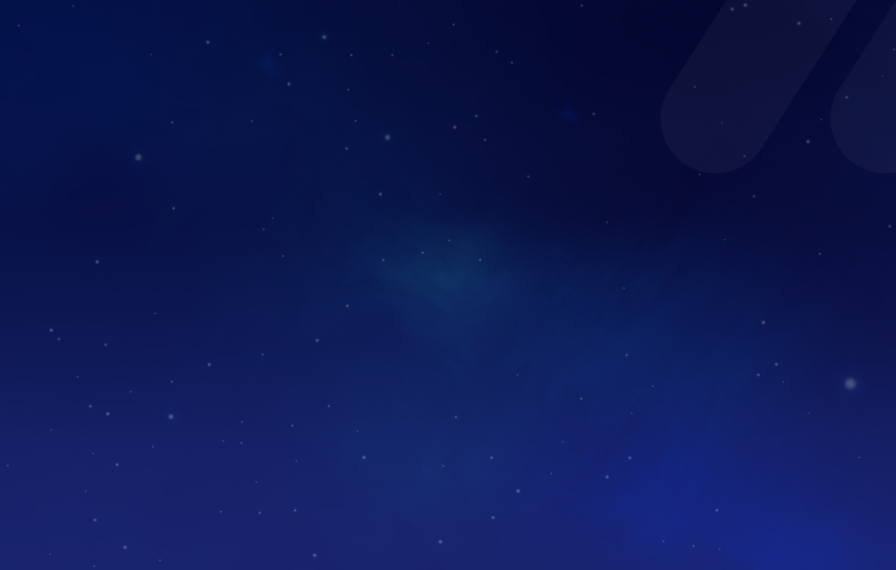
Reproduce this background procedurally as a WebGL 2 fragment shader.

```glsl
#version 300 es
precision highp float;
// Deep blue night sky with teal nebula haze, scattered stars and two faint slanted capsules.

uniform vec2 u_resolution;
out vec4 fragColor;

vec2 hash22(vec2 p) {
    vec3 q = fract(p.xyx * vec3(0.1031, 0.103, 0.0973));
    q += dot(q, q.yzx + 33.33);
    return fract((q.xx + q.yz) * q.zy);
}

// Layered, warped sines, roughly in -1..1
float haze(vec2 p) {
    float sum = 0.0, amp = 0.5;
    for (int i = 0; i < 6; i++) {
        p += 0.55 * sin(p.yx * 1.3 + float(i) * 1.7);
        sum += amp * sin(p.x + 0.4) * cos(p.y - 0.8);
        p = mat2(1.45, 1.1, -1.1, 1.45) * p + 2.3;
        amp *= 0.68;
    }
    return sum;
}

// Soft elliptical spot
float glow(vec2 p, vec2 center, vec2 radius) {
    vec2 d = (p - center) / radius;
    return exp(-dot(d, d));
}

float capsule(vec2 p, vec2 a, vec2 b, float radius) {
    vec2 ab = b - a;
    float t = clamp(dot(p - a, ab) / dot(ab, ab), 0.0, 1.0);
    return length(p - a - ab * t) - radius;
}

vec3 skyGradient(float y) {
    vec3 c = mix(vec3(0.098, 0.138, 0.430), vec3(0.088, 0.130, 0.410), smoothstep(0.0, 0.22, y));
    c = mix(c, vec3(0.050, 0.090, 0.320), smoothstep(0.15, 0.48, y));
    c = mix(c, vec3(0.032, 0.064, 0.265), smoothstep(0.40, 0.65, y));
    return mix(c, vec3(0.022, 0.050, 0.235), smoothstep(0.65, 1.0, y));
}

vec3 nebula(vec2 p) {
    float n = haze(p * 6.0);
    float fine = haze(p * 19.0 + 3.0 * n);
    vec2 q = p + 0.035 * vec2(n, haze(p * 5.0 + 7.0));
    float wisps = 1.0 + 0.30 * n + 0.22 * fine;
    vec3 c = skyGradient(p.y + 0.015 * n);

    // Dark regions
    c -= vec3(0.008, 0.024, 0.048) * glow(q, vec2(1.20, 0.90), vec2(0.42, 0.33));
    c -= vec3(0.002, 0.016, 0.030) * glow(q, vec2(1.10, 0.64), vec2(0.24, 0.09));
    c -= vec3(0.000, 0.012, 0.020) * glow(q, vec2(0.17, 0.67), vec2(0.10, 0.11));
    c -= vec3(0.000, 0.014, 0.025) * glow(q, vec2(1.50, 0.42), vec2(0.20, 0.20));

    // Blue light at the upper left and lower right
    c += vec3(-0.006, 0.020, 0.058) * glow(q, vec2(0.08, 0.90), vec2(0.38, 0.28));
    c += vec3(-0.006, 0.025, 0.045) * glow(q, vec2(1.20, 0.38), vec2(0.22, 0.13)) * wisps;
    c += vec3(-0.010, 0.006, 0.065) * glow(q, vec2(1.20, 0.14), vec2(0.24, 0.11)) * wisps;
    c += vec3(-0.010, 0.012, 0.085) * glow(q, vec2(1.42, 0.03), vec2(0.17, 0.08)) * wisps;

    // Teal core and the broad haze around it
    c += vec3(0.012, 0.054, 0.040) * glow(q, vec2(0.79, 0.53), vec2(0.10, 0.08)) * wisps;
    c += vec3(0.002, 0.036, 0.040) * glow(q, vec2(0.82, 0.47), vec2(0.34, 0.17)) * wisps;
    c += vec3(-0.004, 0.032, 0.022) * glow(q, vec2(0.74, 0.20), vec2(0.18, 0.15)) * wisps;
    c += vec3(0.000, 0.016, 0.014) * glow(q, vec2(0.55, 0.78), vec2(0.32, 0.22)) * wisps;

    // Small blue smudges
    c += vec3(0.0, 0.025, 0.070) * glow(q, vec2(0.488, 0.904), vec2(0.017));
    c += vec3(0.0, 0.015, 0.070) * glow(q, vec2(1.000, 0.800), vec2(0.013));

    // Fine mottling, strongest in the cloud on the right
    float cloud = glow(p, vec2(1.12, 0.38), vec2(0.40, 0.25));
    return c + vec3(0.001, 0.006, 0.010) * (0.6 * n + (0.25 + 0.75 * cloud) * fine);
}

// One jittered star in some of the cells
vec3 smallStars(vec2 p) {
    vec2 cell = floor(p * 17.0);
    vec2 rnd = hash22(cell + 5.0);
    vec2 center = (cell + 0.1 + 0.8 * hash22(cell + 41.0)) / 17.0;
    float radius = mix(0.0016, 0.0029, rnd.y * rnd.y);
    float light = step(rnd.x, 0.27) * glow(p, center, vec2(radius));
    vec3 tint = mix(vec3(0.30, 0.23, 0.20), vec3(0.20, 0.26, 0.24), hash22(cell + 83.0).x);
    return light * tint * mix(0.45, 1.0, rnd.y);
}

// Position and radius of the brighter stars
vec3 brightStars(vec2 p) {
    vec3 stars[5] = vec3[5](vec3(1.492, 0.327, 0.0125), vec3(0.243, 0.724, 0.0075),
        vec3(0.680, 0.759, 0.0062), vec3(0.300, 0.269, 0.0055), vec3(0.569, 0.935, 0.0050));
    vec3 light = vec3(0.0);
    for (int i = 0; i < 5; i++) {
        vec3 s = stars[i];
        float d = length(p - s.xy) / s.z;
        light += vec3(0.18, 0.18, 0.09) * (1.0 - smoothstep(0.2, 1.15, d));
        light += vec3(0.01, 0.03, 0.05) * exp(-d * d * 0.4);
    }
    return light;
}

void main() {
    vec2 p = gl_FragCoord.xy / u_resolution.y;
    float pixel = 1.0 / u_resolution.y;
    vec3 color = nebula(p) + smallStars(p) + brightStars(p);

    // Translucent capsules running off the top edge
    for (int i = 0; i < 2; i++) {
        vec2 foot = vec2(1.255 + 0.298 * float(i), 0.792);
        float d = capsule(p, foot, foot + vec2(0.54, 0.84), 0.096);
        color = mix(color, vec3(0.55, 0.56, 0.66), 0.070 * (1.0 - smoothstep(-pixel, pixel, d)));
    }
    fragColor = vec4(clamp(color, 0.0, 1.0), 1.0);
}
```
